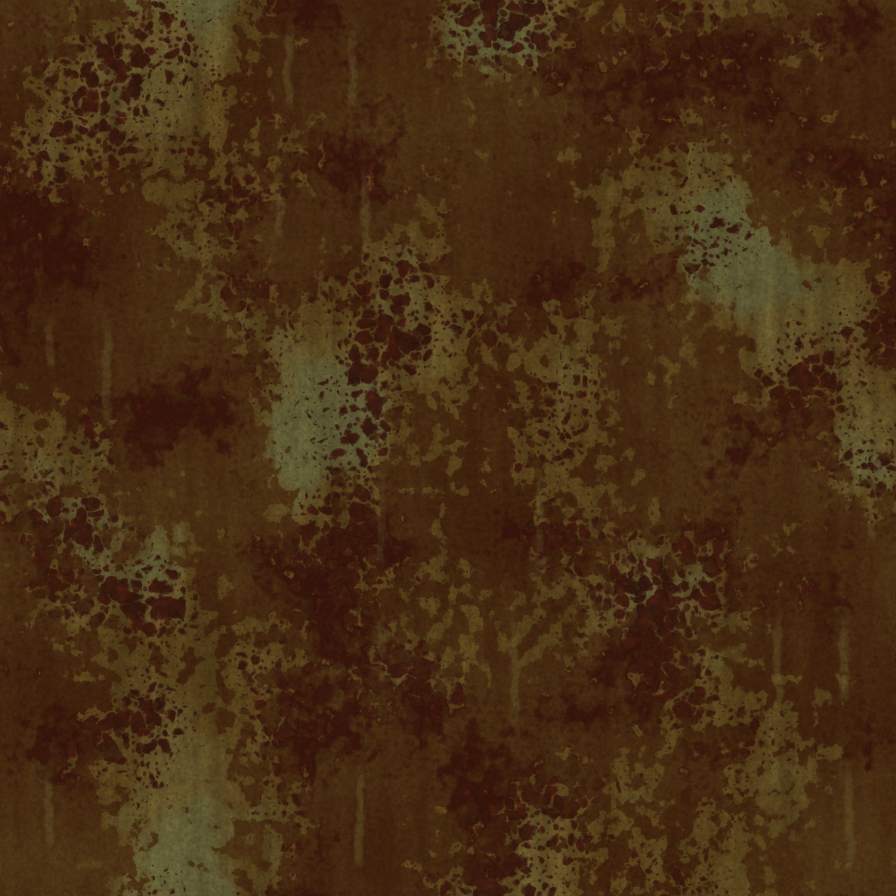
Give the GLSL for this texture, as a WebGL 1 fragment shader.

```glsl
precision highp float;
// Weathered metal: olive paint flaking off brown rust, with dark red pits. Tiles.
uniform vec2 u_resolution;

const vec3 UMBER = vec3(0.245, 0.130, 0.048);
const vec3 OCHRE = vec3(0.300, 0.200, 0.080);
const vec3 OXBLOOD = vec3(0.200, 0.068, 0.038);
const vec3 RED_RUST = vec3(0.350, 0.140, 0.080);
const vec3 OLIVE = vec3(0.330, 0.250, 0.100);
const vec3 PALE_PAINT = vec3(0.380, 0.325, 0.160);
const vec3 VERDIGRIS = vec3(0.350, 0.350, 0.210);

vec2 hash2(vec3 p) {
  p = fract(p * vec3(0.1031, 0.1030, 0.0973));
  p += dot(p, p.yxz + 33.33);
  return fract((p.xx + p.yz) * p.zy);
}

// Dot product of a random wrapped lattice gradient and the offset to it
float cornerSlope(vec2 cell, vec2 offset, vec2 period, float seed) {
  vec2 gradient = hash2(vec3(mod(cell, period), seed)) * 2.0 - 1.0;
  return dot(normalize(gradient + 0.0001), offset);
}

// Gradient noise that repeats after one unit of uv
float noise(vec2 uv, vec2 period, float seed) {
  vec2 p = uv * period + hash2(vec3(seed, period));
  vec2 cell = floor(p);
  vec2 f = p - cell;
  vec2 w = f * f * f * (f * (f * 6.0 - 15.0) + 10.0);
  vec2 e = vec2(1.0, 0.0);
  float low = mix(cornerSlope(cell, f, period, seed),
                  cornerSlope(cell + e.xy, f - e.xy, period, seed), w.x);
  float high = mix(cornerSlope(cell + e.yx, f - e.yx, period, seed),
                   cornerSlope(cell + e.xx, f - e.xx, period, seed), w.x);
  return mix(low, high, w.y);
}

float fbm(vec2 uv, vec2 period, float seed) {
  float sum = 0.0;
  float gain = 1.0;
  for (int i = 0; i < 4; i++) {
    sum += gain * noise(uv, period, seed + float(i));
    period *= 2.0;
    gain *= 0.5;
  }
  return sum;
}

// Scattered round pits; growth sets their radius in cells
float pits(vec2 uv, float count, float growth, float seed) {
  vec2 p = uv * count;
  vec2 cell = floor(p);
  float nearest = 2.0;
  for (int y = -1; y <= 1; y++) {
    for (int x = -1; x <= 1; x++) {
      vec2 c = cell + vec2(float(x), float(y));
      vec3 key = vec3(mod(c, count), seed);
      vec2 centre = c + 0.15 + 0.7 * hash2(key);
      float radius = growth * (0.35 + 0.75 * hash2(key + 17.0).x);
      nearest = min(nearest, length(p - centre) - radius);
    }
  }
  return 1.0 - smoothstep(-0.1, 0.12, nearest);
}

// Sparse thin vertical runs, tapering at both ends
float drips(vec2 uv, vec2 count, float seed) {
  vec2 p = uv * count;
  vec3 key = vec3(mod(floor(p), count), seed);
  vec2 random = hash2(key);
  vec2 f = fract(p);
  float start = 0.1 + 0.4 * random.y;
  float taper = smoothstep(start, start + 0.1, f.y) * (1.0 - smoothstep(0.7, 0.95, f.y));
  float line = 1.0 - smoothstep(0.02, 0.075, abs(f.x - 0.3 - 0.4 * random.x));
  return line * taper * step(0.72, hash2(key + 9.0).x);
}

void main() {
  vec2 uv = gl_FragCoord.xy / u_resolution;
  vec2 warp = vec2(fbm(uv, vec2(36.0), 1.0), fbm(uv, vec2(36.0), 6.0));
  vec2 bent = uv + 0.010 * warp;

  // Fields that steer the layers
  float broad = fbm(bent, vec2(5.0, 4.0), 11.0);
  float corrosion = fbm(bent, vec2(6.0, 7.0), 21.0);
  float chips = fbm(uv, vec2(54.0, 48.0), 31.0);
  float streaks = fbm(uv + 0.004 * warp, vec2(44.0, 4.0), 41.0);
  float stain = fbm(uv, vec2(4.0, 5.0), 51.0);
  float grain = noise(uv, vec2(150.0), 61.0) + noise(uv, vec2(290.0), 62.0);

  // Brown rust with dark red patches
  float tone = 0.45 + 0.9 * stain + 0.45 * streaks + 0.25 * chips;
  vec3 color = mix(UMBER, OCHRE, clamp(tone, 0.0, 1.0));
  float redness = smoothstep(0.08, 0.45, corrosion + 0.6 * chips);
  color = mix(color, OXBLOOD, 0.85 * redness);

  // Paint left standing, bleached towards the middle of each patch
  float paint = smoothstep(0.03, 0.15, broad + 0.55 * chips);
  float bleach = smoothstep(0.08, 0.55, broad + 0.3 * stain + 0.2 * streaks);
  vec3 coat = mix(OLIVE, PALE_PAINT, bleach);
  coat = mix(coat, VERDIGRIS, 0.8 * bleach * smoothstep(-0.05, 0.3, stain));
  coat *= 1.0 + 0.18 * streaks + 0.10 * chips;
  color = mix(color, coat, 0.92 * paint);
  color = mix(color, PALE_PAINT, 0.45 * drips(uv + 0.005 * warp, vec2(11.0, 6.0), 71.0));

  // Pits eat through the paint, denser where corrosion is strong
  float large = pits(bent, 62.0, 0.26 + 0.95 * corrosion, 81.0);
  float small = pits(uv + 0.004 * warp, 104.0, 0.16 + 0.6 * corrosion, 91.0);
  float pitted = max(large, 0.8 * small);
  color = mix(color, OXBLOOD * (1.0 + 0.4 * chips), pitted * mix(0.3, 0.88, paint));

  // Bright rust flecks and fine grain
  float fleck = smoothstep(0.32, 0.55, noise(uv, vec2(84.0), 101.0)) * redness;
  color = mix(color, RED_RUST, 0.5 * fleck);
  color *= 1.0 + 0.13 * grain;
  gl_FragColor = vec4(color, 1.0);
}
```
